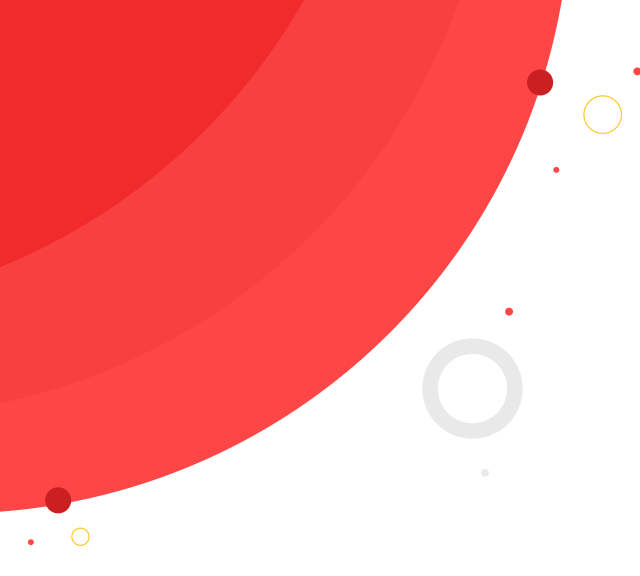
Reproduce this background procedurally as a Shadertoy shader.

```glsl
// Discs as (centre x, centre y, radius), in units of canvas height
const vec3 OUTER_DISC  = vec3(-0.0807, 1.1799, 1.0713);
const vec3 MIDDLE_DISC = vec3(-0.2210, 1.3555, 1.0783);
const vec3 INNER_DISC  = vec3(-0.4071, 1.5314, 1.0754);

const vec3 RIM_BEADS[2] = vec3[2](
    vec3(0.9377, 0.8568, 0.0226), vec3(0.1010, 0.1314, 0.0226));
const vec3 RED_DOTS[4] = vec3[4](
    vec3(1.1065, 0.8761, 0.0068), vec3(0.9659, 0.7051, 0.0051),
    vec3(0.8838, 0.4590, 0.0068), vec3(0.0536, 0.0587, 0.0051));
const vec3 GREY_DOT = vec3(0.8420, 0.1793, 0.0068);

// Rings, with the radius taken at the middle of the stroke
const vec3 GOLD_RINGS[2] = vec3[2](
    vec3(1.0464, 0.8010, 0.0326), vec3(0.1397, 0.0681, 0.0149));
const vec3 GREY_RING = vec3(0.8203, 0.3254, 0.0736);
const float GOLD_STROKE = 0.0021;
const float GREY_STROKE = 0.0270;

const vec3 WHITE      = vec3(1.0);
const vec3 LIGHT_RED  = vec3(1.0, 0.275, 0.275);
const vec3 MEDIUM_RED = vec3(0.976, 0.251, 0.251);
const vec3 DEEP_RED   = vec3(0.945, 0.165, 0.169);
const vec3 DARK_RED   = vec3(0.792, 0.125, 0.129);
const vec3 GOLD       = vec3(1.0, 0.780, 0.180);
const vec3 GREY       = vec3(0.914);

float discDistance(vec2 p, vec3 disc) {
    return length(p - disc.xy) - disc.z;
}

float ringDistance(vec2 p, vec3 ring, float stroke) {
    return abs(discDistance(p, ring)) - 0.5 * stroke;
}

// Coverage of a shape across an edge one pixel wide
float coverage(float dist) {
    return clamp(0.5 - dist * iResolution.y, 0.0, 1.0);
}

void mainImage(out vec4 fragColor, in vec2 fragCoord) {
    vec2 p = fragCoord / iResolution.y;
    vec3 color = WHITE;

    // Overlapping corner discs
    color = mix(color, LIGHT_RED, coverage(discDistance(p, OUTER_DISC)));
    color = mix(color, MEDIUM_RED, coverage(discDistance(p, MIDDLE_DISC)));
    color = mix(color, DEEP_RED, coverage(discDistance(p, INNER_DISC)));

    // Grey ring and its dot
    color = mix(color, GREY, coverage(ringDistance(p, GREY_RING, GREY_STROKE)));
    color = mix(color, GREY, coverage(discDistance(p, GREY_DOT)));

    // Small red dots
    for (int i = 0; i < RED_DOTS.length(); i++) {
        color = mix(color, LIGHT_RED, coverage(discDistance(p, RED_DOTS[i])));
    }

    // Beads on the rim and thin gold rings
    for (int i = 0; i < RIM_BEADS.length(); i++) {
        color = mix(color, DARK_RED, coverage(discDistance(p, RIM_BEADS[i])));
        color = mix(color, GOLD, coverage(ringDistance(p, GOLD_RINGS[i], GOLD_STROKE)));
    }

    fragColor = vec4(color, 1.0);
}
```
